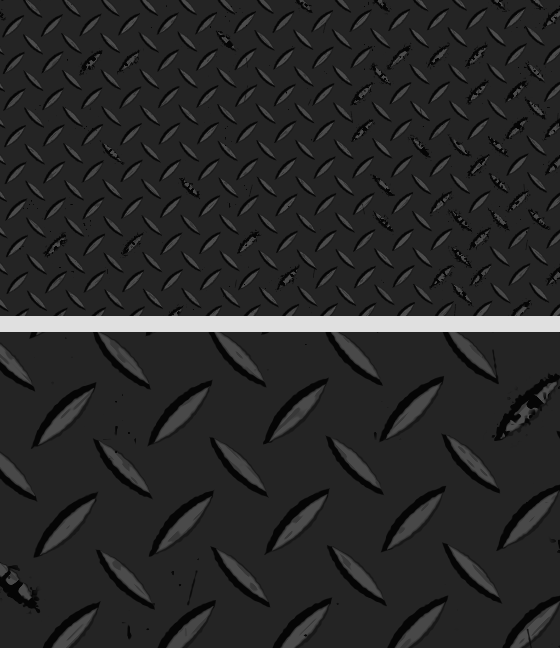
Top: the whole. Bottom: its middle third, enlarged.
Reproduce this texture procedurally as a Shadertoy shader.

```glsl
// Dark steel tread plate: two interleaved lattices of pointed lens-shaped bars,
// leaning right and left. Each bar is a shaded socket with a paler face shifted
// toward the light; noise chips the edges, and damage grows toward the right.

#define PITCH vec2(0.1222, 0.1160)   // lattice spacing, in canvas heights
#define ORIGIN vec2(0.0417, 0.9170)  // centre of one right-leaning bar
#define TILT 0.0165                  // rotation of the whole lattice
#define LEAN 0.775                   // bar angle from the vertical
#define FACE_SHIFT 0.0026            // offset of the face toward the light
#define SCRATCHES 16                 // number of loose scratches
#define PLATE vec3(0.14)
#define BLACK vec3(0.02)
#define SHADE vec3(0.09)
#define RIM vec3(0.22)
#define FACE vec3(0.29)

float hash(vec2 p) {
    vec3 q = fract(vec3(p.xyx) * 0.1031);
    q += dot(q, q.yzx + 33.33);
    return fract((q.x + q.y) * q.z);
}

float noise(vec2 p) {
    vec2 i = floor(p), f = fract(p);
    f = f * f * (3.0 - 2.0 * f);
    return mix(mix(hash(i), hash(i + vec2(1, 0)), f.x),
               mix(hash(i + vec2(0, 1)), hash(i + vec2(1, 1)), f.x), f.y);
}

mat2 rotation(float a) {
    float c = cos(a), s = sin(a);
    return mat2(c, s, -s, c);
}

// Signed distance to an upright pointed lens; halfSize = (half width, half length)
float lens(vec2 p, vec2 halfSize) {
    p = abs(p);
    float w = halfSize.x, h = halfSize.y;
    float d = (h * h - w * w) / (2.0 * w);
    return (p.y - h) * d > p.x * h ? length(p - vec2(0, h))
                                   : length(p + vec2(d, 0)) - d - w;
}

float segment(vec2 p, vec2 a, vec2 b) {
    vec2 pa = p - a, ba = b - a;
    return length(pa - ba * clamp(dot(pa, ba) / dot(ba, ba), 0.0, 1.0));
}

void mainImage(out vec4 fragColor, in vec2 fragCoord) {
    vec2 p = fragCoord / iResolution.y;
    float aspect = iResolution.x / iResolution.y;
    float px = 0.8 / iResolution.y;
    vec3 color = PLATE;

    float grit = noise(p * 260.0) - 0.5;
    float chips = noise(p * 110.0 + 7.0);
    vec2 lattice = (p - ORIGIN) * rotation(TILT);

    // Raised bars: k = 0 leans right, k = 1 leans left
    for (int k = 0; k < 2; k++) {
        float left = float(k);
        vec2 grid = lattice / PITCH - 0.5 * left;
        vec2 id = floor(grid + 0.5);
        vec2 seed = id + 41.0 + 60.0 * left;
        vec2 centre = ORIGIN + rotation(TILT) * ((id + 0.5 * left) * PITCH);

        // Local frame: y runs along the bar, x points to the lit right side
        vec2 q = rotation(mix(LEAN, -LEAN, left)) * (p - centre);
        float risk = 0.05 + 0.3 * smoothstep(0.3, 1.0, centre.x / aspect);
        float worn = step(hash(seed), risk);
        float rough = grit * mix(0.0016, 0.0050, worn);

        // Dark socket, blackest on the left flank
        vec2 socketSize = mix(vec2(0.0136, 0.0490), vec2(0.0110, 0.0448), left);
        float socket = lens(q, socketSize) + rough;
        float flank = smoothstep(0.0015, 0.0055, q.x + grit * 0.004);
        color = mix(color, mix(BLACK, SHADE, flank), smoothstep(px, -px, socket));

        // Pale face with a duller rim and fine streaks
        vec2 faceSize = mix(vec2(0.0076, 0.0420), vec2(0.0068, 0.0390), left);
        float face = lens(q - vec2(FACE_SHIFT, 0), faceSize) + rough * 0.7;
        float streak = noise(q * vec2(300.0, 60.0) + seed * 9.0);
        vec3 metal = FACE + 0.025 * (hash(seed + 5.3) - 0.5);
        metal = mix(metal, RIM, smoothstep(0.72, 0.85, streak));
        metal = mix(metal, RIM, smoothstep(-0.0022, -0.0005, face));

        // Gouges cut through worn faces
        float gouge = noise(q * vec2(95.0, 130.0) + seed * 3.7);
        metal = mix(metal, BLACK, worn * smoothstep(0.62, 0.70, gouge));
        color = mix(color, metal, smoothstep(px, -px, face));

        // Crumbs scattered around worn bars
        float nearby = worn * smoothstep(0.014, 0.001, abs(socket));
        float crumbs = smoothstep(0.74, 0.82, chips * 0.65 + (grit + 0.5) * 0.45);
        color = mix(color, BLACK, nearby * crumbs);
    }

    // Loose, nearly vertical scratches, denser to the right
    for (int i = 0; i < SCRATCHES; i++) {
        vec2 s = vec2(float(i) + 3.0, 17.0);
        vec2 a = vec2(aspect * sqrt(hash(s)), hash(s + 31.0));
        vec2 b = a + vec2(0.02 * (hash(s + 53.0) - 0.5), 0.015 + 0.035 * hash(s + 71.0));
        float line = segment(p, a, b) - 0.0007 + grit * 0.0012;
        color = mix(color, BLACK, 0.8 * smoothstep(px, -px, line));
    }

    // Sparse pits in the plate
    float pit = smoothstep(0.93, 0.97, noise(p * 150.0 + 90.0))
              * smoothstep(0.68, 0.80, noise(p * 14.0 + 20.0));
    color = mix(color, BLACK, pit);

    fragColor = vec4(color, 1.0);
}
```
